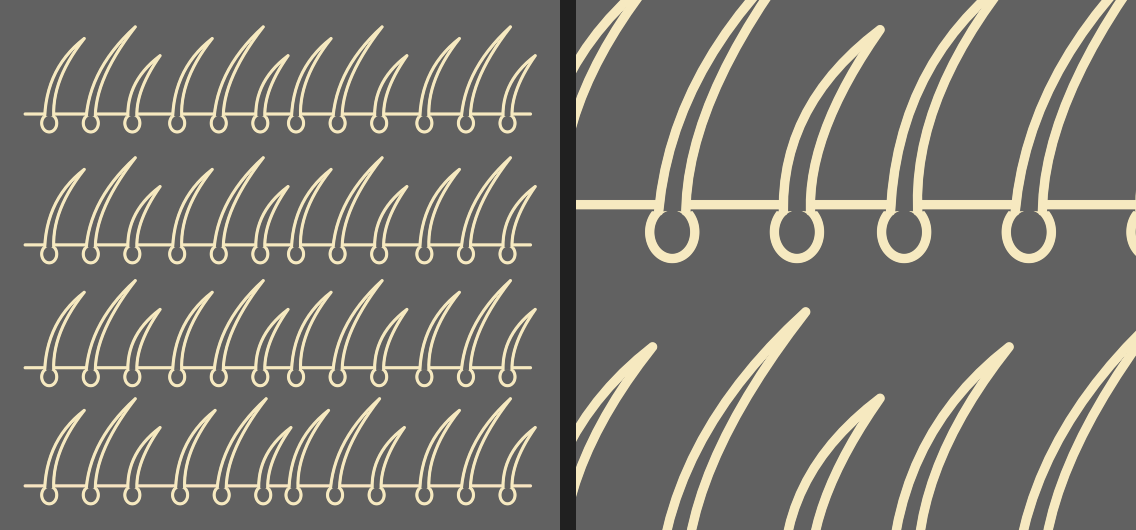
Left, the full canvas; right, a detail of the centre.
A Shadertoy shader for this pattern:

```glsl
// Four rows of curved hairs growing from a skin line, each with an open round bulb.
// Every hair is two quadratic curves meeting at a tip; groups of three hairs
// (medium, tall, short) repeat four times along each row, drawn as distance strokes.

const float CANVAS_WIDTH = 768.0;      // design units across the canvas
const vec3 BACKGROUND = vec3(0.379, 0.379, 0.379);
const vec3 CREAM = vec3(0.963, 0.914, 0.752);
const vec3 PEACH = vec3(0.970, 0.895, 0.755);
const float HALF_STROKE = 2.15;
const float NECK = 6.2;                // half width of the hair at the skin
const float NECK_DROP = 3.0;           // where the bulb joins, below the skin
const vec2 BULB_RADII = vec2(10.3, 12.1);
const float BULB_DEPTH = 12.5;
const float HAIR_SPACING = 57.0;
const vec2 SKIN_ENDS = vec2(34.5, 727.5);
const int CURVE_STEPS = 14;

const float ROW_HEIGHT[4] = float[4](570.5, 391.0, 222.5, 60.5);
const float GROUP_X[4] = float[4](67.5, 243.0, 406.0, 582.0);
const float LAST_ROW_SHIFT[4] = float[4](0.0, 4.0, -3.5, 0.0);

// Tip and outer / inner curve controls, relative to the skin above the bulb
const vec2 TIP[3] = vec2[3](vec2(48.0, 103.5), vec2(61.0, 119.5), vec2(38.0, 80.0));
const vec2 OUTER[3] = vec2[3](vec2(-3.0, 64.0), vec2(0.0, 64.0), vec2(-7.0, 46.0));
const vec2 INNER[3] = vec2[3](vec2(4.0, 48.0), vec2(7.0, 50.0), vec2(5.0, 33.0));

float segmentDistance(vec2 p, vec2 a, vec2 b) {
    vec2 ab = b - a;
    float t = clamp(dot(p - a, ab) / dot(ab, ab), 0.0, 1.0);
    return length(p - a - ab * t);
}

float curveDistance(vec2 p, vec2 a, vec2 control, vec2 b) {
    float nearest = 1e5;
    vec2 previous = a;
    for (int i = 1; i <= CURVE_STEPS; i++) {
        float t = float(i) / float(CURVE_STEPS);
        vec2 next = mix(mix(a, control, t), mix(control, b, t), t);
        nearest = min(nearest, segmentDistance(p, previous, next));
        previous = next;
    }
    return nearest;
}

// Ellipse outline, open at the neck
float bulbDistance(vec2 p) {
    vec2 q = p + vec2(0.0, BULB_DEPTH);
    float k = length(q / BULB_RADII);
    float slope = max(length(q / (BULB_RADII * BULB_RADII)), 1e-4);
    float outline = abs(k * (k - 1.0) / slope);
    if (k < 0.2) outline = BULB_RADII.x;
    return max(outline, p.y + NECK_DROP + HALF_STROKE);
}

float hairDistance(vec2 p, int kind) {
    vec2 root = vec2(NECK, -NECK_DROP);
    float left = curveDistance(p, root * vec2(-1.0, 1.0), OUTER[kind], TIP[kind]);
    float right = curveDistance(p, root, INNER[kind], TIP[kind]);
    return min(bulbDistance(p), min(left, right));
}

float coverage(float distanceToCentre, float pixel) {
    return 1.0 - smoothstep(-0.6 * pixel, 0.6 * pixel, distanceToCentre - HALF_STROKE);
}

void mainImage(out vec4 fragColor, in vec2 fragCoord) {
    float pixel = CANVAS_WIDTH / iResolution.x;
    vec2 p = fragCoord * pixel;
    vec3 color = BACKGROUND;

    for (int row = 0; row < 4; row++) {
        float y = p.y - ROW_HEIGHT[row];
        if (y < -32.0 || y > 126.0) continue;

        float skin = segmentDistance(vec2(p.x, y), vec2(SKIN_ENDS.x, 0.0), vec2(SKIN_ENDS.y, 0.0));
        float hairs = 1e5;
        for (int i = 0; i < 12; i++) {
            int group = i / 3;
            int kind = i % 3;
            float bulbX = GROUP_X[group] + HAIR_SPACING * float(kind);
            if (row == 3) bulbX += LAST_ROW_SHIFT[group];
            float x = p.x - bulbX;

            // The skin line breaks inside each neck
            skin = max(skin, NECK + HALF_STROKE - abs(x));
            if (x < -18.0 || x > 70.0) continue;
            hairs = min(hairs, hairDistance(vec2(x, y), kind));
        }

        // The lowest skin line is a little warmer
        vec3 skinColor = row == 3 ? PEACH : CREAM;
        color = mix(color, skinColor, coverage(skin, pixel));
        color = mix(color, CREAM, coverage(hairs, pixel));
    }
    fragColor = vec4(color, 1.0);
}
```
